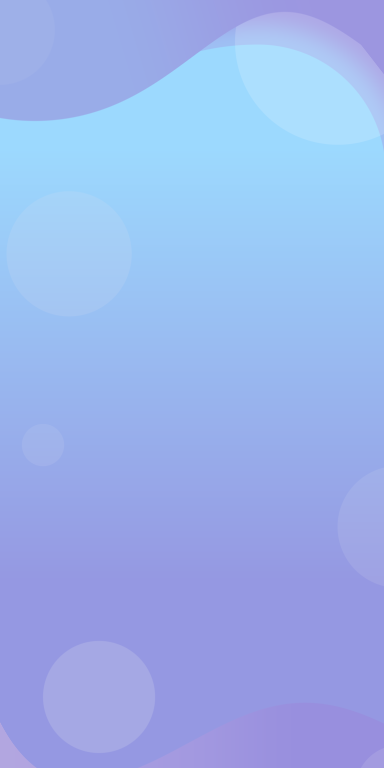
Write a WebGL 1 fragment shader that draws this background.

```glsl
precision highp float;
// A soft vertical gradient from sky blue to lavender, framed by smooth waves
// at the top and bottom and sprinkled with pale translucent discs.
// Waves are warped cosines; discs and the bright hill are distance functions.

uniform vec2 u_resolution;

const float PI = 3.14159265;

// Coverage of a shape from its signed distance (negative inside)
float fill(float dist) {
    float pixel = 2.0 / u_resolution.y;
    return 1.0 - smoothstep(-0.7 * pixel, 0.7 * pixel, dist);
}

float disc(vec2 p, vec2 center, float radius) {
    return fill(length(p - center) - radius);
}

// Height of the large wave: low on the left, cresting on the right
float upperWave(float x) {
    float t = (x - 0.091) / 0.651;
    t -= 0.08 * sin(PI * t);
    return 1.827 - 0.142 * cos(PI * t) - 0.55 * max(x - 0.94, 0.0);
}

// Height of the bottom wave: a falling left corner and a broad right swell
float lowerWave(float x) {
    float corner = 0.195 * exp(-10.0 * x) - 0.075;
    float swell = 0.067 + 0.103 * cos(PI * (x - 0.794) / 0.6);
    return max(corner, swell);
}

// Distance to the bright hill, stretched on its left flank
float hillDistance(vec2 p) {
    float dx = p.x - 0.672;
    dx = dx < 0.0 ? 0.7 * max(dx, -0.25) : dx;
    return length(vec2(dx, max(p.y - 1.552, 0.0))) - 0.332;
}

void main() {
    // Canvas units: x from 0 to 1, y from 0 to 2
    vec2 p = gl_FragCoord.xy / u_resolution * vec2(1.0, 2.0);
    vec3 mist = vec3(0.86, 0.87, 0.93);

    // Backdrop above the wave, with a faint corner disc
    float across = smoothstep(0.25, 0.85, p.x + 0.3 * (p.y - 1.9));
    vec3 color = mix(vec3(0.60, 0.675, 0.91), vec3(0.61, 0.59, 0.88), across);
    color = mix(color, mist, 0.07 * disc(p, vec2(0.0, 1.922), 0.143));

    // Main gradient body
    vec3 body = mix(vec3(0.585, 0.597, 0.885), vec3(0.612, 0.85, 0.995),
                    clamp((p.y - 0.49) / 1.12, 0.0, 1.0));

    // Veil behind the hill, fading from blue to violet
    float hill = hillDistance(p);
    vec3 veil = mix(vec3(0.62, 0.75, 0.955), vec3(0.62, 0.60, 0.885),
                    smoothstep(0.0, 0.1, hill));
    vec3 land = mix(veil, body, fill(hill));

    // Large disc seen only within the wave
    land = mix(land, vec3(1.0), 0.16 * disc(p, vec2(0.88, 1.891), 0.268));
    color = mix(color, land, fill((p.y - upperWave(p.x)) * 0.85));

    // Bottom wave, pink on the left and violet on the right
    vec3 swell = mix(vec3(0.70, 0.65, 0.88), vec3(0.645, 0.605, 0.88),
                     smoothstep(0.0, 0.45, p.x));
    swell = mix(swell, vec3(0.595, 0.56, 0.87), smoothstep(0.4, 0.82, p.x));
    color = mix(color, swell, fill((p.y - lowerWave(p.x)) * 0.85));

    // Floating discs
    color = mix(color, mist, 0.16 * disc(p, vec2(0.18, 1.339), 0.163));
    color = mix(color, mist, 0.13 * disc(p, vec2(0.112, 0.841), 0.055));
    color = mix(color, mist, 0.14 * disc(p, vec2(1.038, 0.628), 0.159));
    color = mix(color, mist, 0.22 * disc(p, vec2(0.258, 0.185), 0.146));
    color = mix(color, mist, 0.16 * disc(p, vec2(1.042, -0.057), 0.117));

    gl_FragColor = vec4(color, 1.0);
}
```
